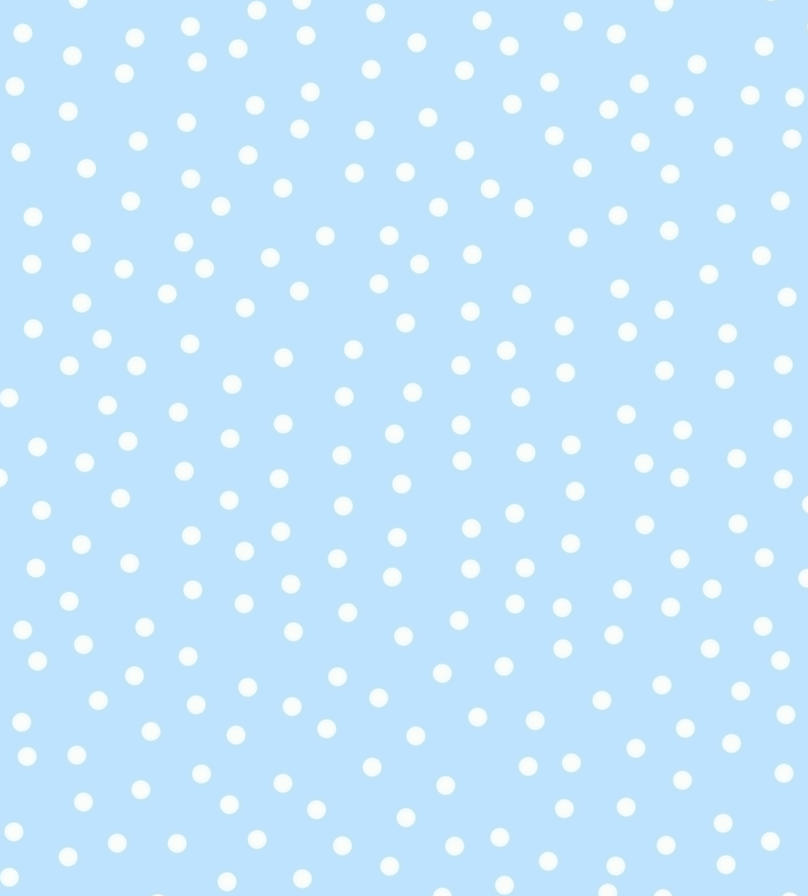
Give the GLSL for this pattern, as a WebGL 2 fragment shader.

```glsl
#version 300 es
precision highp float;
// Small white dots scattered evenly but irregularly over a pale sky blue ground.

uniform vec2 u_resolution;
out vec4 fragColor;

// Colours
const vec3 SKY = vec3(0.745, 0.890, 1.000);
const vec3 HALO = vec3(0.760, 0.890, 0.960);
const vec3 DOT_RIM = vec3(0.940, 0.990, 1.000);
const vec3 DOT_CORE = vec3(0.985, 0.993, 0.980);

// Lengths as fractions of the canvas height
const float SPACING = 0.0664;
const float DOT_RADIUS = 0.0105;
const float CORE_RADIUS = 0.0066;
const float HALO_RADIUS = 0.0146;
const float EDGE_SOFTNESS = 0.0012;

// Layout, in units of the spacing
const float ROW_HEIGHT = 0.8660254;
const float JITTER = 0.22;
const float SWAY = 0.32;
const float SWAY_FREQUENCY = 0.75;
const float TILT = 0.42;

// Integer hash giving two values from 0 to 1
vec2 hash2(ivec2 cell) {
    uvec2 v = uvec2(cell + 4096) * 1664525u + 1013904223u;
    v.x += v.y * 1664525u;
    v.y += v.x * 1664525u;
    v ^= v >> 16u;
    v.x += v.y * 1664525u;
    v.y += v.x * 1664525u;
    v ^= v >> 16u;
    return vec2(v & 0xffffu) / 65535.0;
}

// Dot centre: staggered rows, bent by slow waves and jittered within a disc
vec2 dotCentre(ivec2 cell) {
    float stagger = 0.5 * float(cell.y & 1);
    vec2 site = vec2(float(cell.x) + stagger, float(cell.y) * ROW_HEIGHT);
    vec2 sway = SWAY * sin(SWAY_FREQUENCY * site.yx + vec2(0.6, 2.3));
    vec2 random = hash2(cell);
    float angle = 6.2831853 * random.x;
    return site + sway + JITTER * sqrt(random.y) * vec2(cos(angle), sin(angle));
}

// Distance to the nearest dot centre
float nearestDot(vec2 p) {
    ivec2 home = ivec2(floor(p / vec2(1.0, ROW_HEIGHT) + 0.5));
    float nearest = 10.0;
    for (int y = -2; y <= 2; y++) {
        for (int x = -2; x <= 2; x++) {
            nearest = min(nearest, distance(p, dotCentre(home + ivec2(x, y))));
        }
    }
    return nearest;
}

// Soft-edged coverage of a disc
float disc(float dist, float radius, float softness) {
    return 1.0 - smoothstep(radius - softness, radius + softness, dist);
}

void main() {
    vec2 uv = gl_FragCoord.xy / u_resolution.y;
    float edge = max(EDGE_SOFTNESS, 0.7 / u_resolution.y);

    // Tilt the rows so they do not follow the canvas edges
    float c = cos(TILT), s = sin(TILT);
    vec2 p = mat2(c, -s, s, c) * uv / SPACING;
    float dist = nearestDot(p) * SPACING;

    // Layer the faint halo, the dot and its warmer core
    vec3 colour = mix(SKY, HALO, disc(dist, HALO_RADIUS, edge));
    vec3 dotColour = mix(DOT_RIM, DOT_CORE, disc(dist, CORE_RADIUS, edge));
    colour = mix(colour, dotColour, disc(dist, DOT_RADIUS, edge));

    fragColor = vec4(colour, 1.0);
}
```
